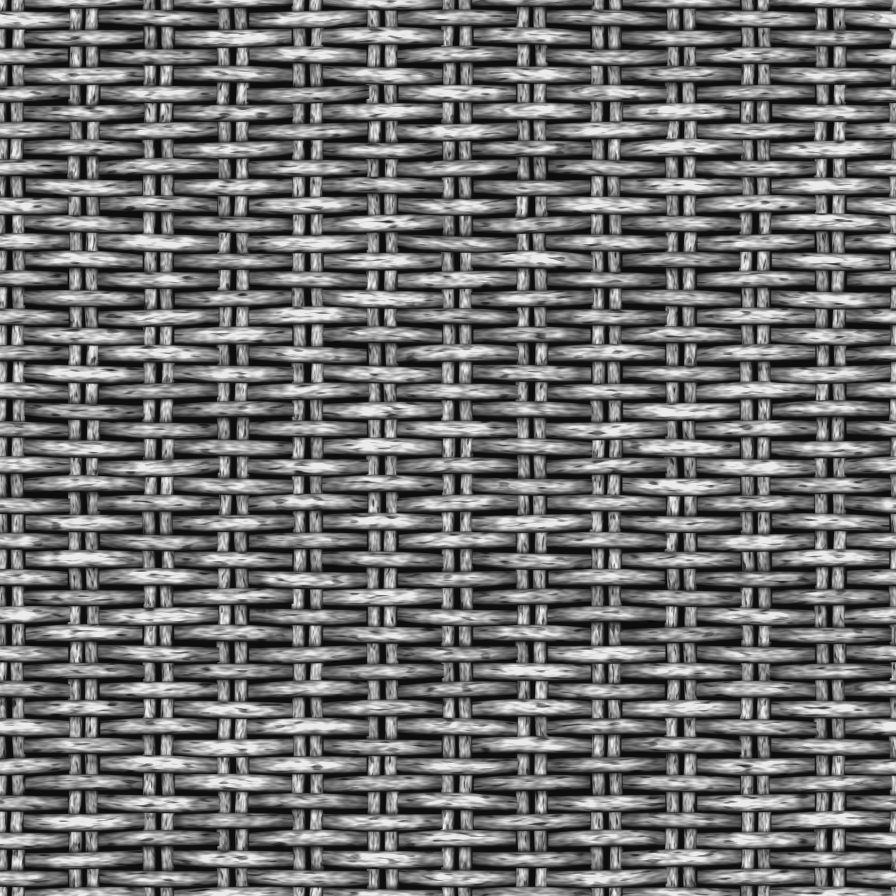
Reproduce this texture procedurally as a three.js fragment shader.

```glsl
// Grey wicker weave: horizontal strands passing over and under paired upright rods.
#define STAKES 12.0        // rod pairs across (even, so the weave wraps)
#define ROWS 48.0          // strand rows up (even)
#define STAKE_SHIFT 0.125  // centre of the first pair, in stake spacings
#define ROD_OFFSET 0.117   // rod centre from pair centre
#define ROD_HALF 0.092     // half width of a rod
#define STRAND_LENGTH 0.8  // half length of a visible strand
#define STRAND_HEIGHT 0.47 // half height of a strand, in rows
#define STRAND_TONE 0.84
#define ROD_TONE 0.70
#define GAP_TONE 0.05
#define GRAIN 0.75
#define WOBBLE 0.22        // bow and tilt of strands, in rows

varying vec2 vUv;

vec2 hash2(vec2 p) {
  vec3 q = fract(p.xyx * vec3(0.1031, 0.1030, 0.0973));
  q += dot(q, q.yzx + 33.33);
  return fract((q.xx + q.yz) * q.zy);
}

float gradientDot(vec2 cell, vec2 offset) {
  float angle = 6.28318 * hash2(cell).x;
  return dot(vec2(cos(angle), sin(angle)), offset);
}

float gradientNoise(vec2 p) {
  vec2 i = floor(p), f = fract(p);
  vec2 w = f * f * f * (f * (f * 6.0 - 15.0) + 10.0);
  vec2 e = vec2(0.0, 1.0);
  float low = mix(gradientDot(i, f), gradientDot(i + e.yx, f - e.yx), w.x);
  float high = mix(gradientDot(i + e, f - e), gradientDot(i + e.yy, f - e.yy), w.x);
  return mix(low, high, w.y);
}

// Fibres run along x; every piece has its own seed, so nothing crosses the seam.
float fibre(vec2 p, vec2 seed) {
  p += floor(seed * 200.0);
  float n = 0.6 * gradientNoise(p * vec2(3.0, 3.5));
  n += 0.6 * gradientNoise(p * vec2(7.0, 7.0) + 17.0);
  float crack = smoothstep(0.18, 0.45, gradientNoise(p * vec2(4.0, 5.0) + 41.0));
  return 1.0 + GRAIN * (n - 0.55 * crack);
}

vec2 pieceRandom(float stake, float row) {
  return hash2(mod(vec2(stake, row), vec2(STAKES, ROWS)) + 7.0);
}

// Index of the given parity nearest to x
float nearest(float x, float parity) {
  return 2.0 * floor((x - parity) * 0.5 + 0.5) + parity;
}

// Strand of one row: tone and coverage
vec2 strand(vec2 p, float row) {
  float stake = nearest(p.x, mod(row + 1.0, 2.0));
  vec2 rnd = pieceRandom(stake, row);
  vec2 vary = hash2(rnd * 91.0) - 0.5;
  float d = p.x - stake;
  float bow = WOBBLE * ((rnd.x - 0.5) * (1.0 - 1.5 * d * d) + (rnd.y - 0.5) * d);
  float halfHeight = STRAND_HEIGHT * (1.0 + 0.12 * vary.x - 0.22 * d * d);
  float y = p.y - row - bow;
  float v = y / halfHeight;
  float reach = STRAND_LENGTH + 0.04 * vary.y;
  float cover = 1.0 - smoothstep(0.88, 1.08, abs(v));
  cover *= 1.0 - smoothstep(reach - 0.015, reach + 0.015, abs(d));
  float body = 1.0 - pow(min(abs(v - 0.1), 1.0), 2.3);
  float bend = mix(1.0, 0.52, smoothstep(0.2, 0.82, abs(d)));
  float tone = STRAND_TONE * (1.0 + 0.3 * vary.x) * bend * mix(0.12, 1.0, body);
  return vec2(tone * fibre(vec2(d, y), rnd), cover);
}

// One upright rod between two crossing strands: tone and coverage
vec2 rod(vec2 p, float side) {
  float stake = floor(p.x + 0.5);
  float row = nearest(p.y, mod(stake, 2.0));
  vec2 rnd = pieceRandom(stake + 0.37 * side, row);
  float e = p.y - row;
  float x = p.x - stake - side * ROD_OFFSET;
  x -= 0.035 * (rnd.x - 0.5) + 0.03 * (rnd.y - 0.5) * e;
  float u = x / ROD_HALF;
  float cover = 1.0 - smoothstep(0.86, 1.1, abs(u));
  float body = 1.0 - 0.8 * pow(min(abs(u + 0.1), 1.0), 3.0);
  float shadow = mix(1.0, 0.3, smoothstep(0.3, 0.72, abs(e)));
  float tone = ROD_TONE * (0.85 + 0.3 * rnd.y) * body * shadow;
  return vec2(tone * fibre(vec2(e * 0.4, x * 4.5), rnd), cover);
}

void main() {
  vec2 p = vec2(vUv.x * STAKES - STAKE_SHIFT, vUv.y * ROWS);
  float tone = GAP_TONE;

  // Rods behind
  for (int i = 0; i < 2; i++) {
    vec2 layer = rod(p, float(i) * 2.0 - 1.0);
    tone = mix(tone, layer.x, layer.y);
  }

  // Strands in front, including neighbours that bow into this row
  float row = floor(p.y + 0.5);
  for (int j = -1; j <= 1; j++) {
    vec2 layer = strand(p, row + float(j));
    tone = mix(tone, layer.x, layer.y);
  }

  gl_FragColor = vec4(vec3(clamp(tone, 0.03, 0.92)), 1.0);
}
```
